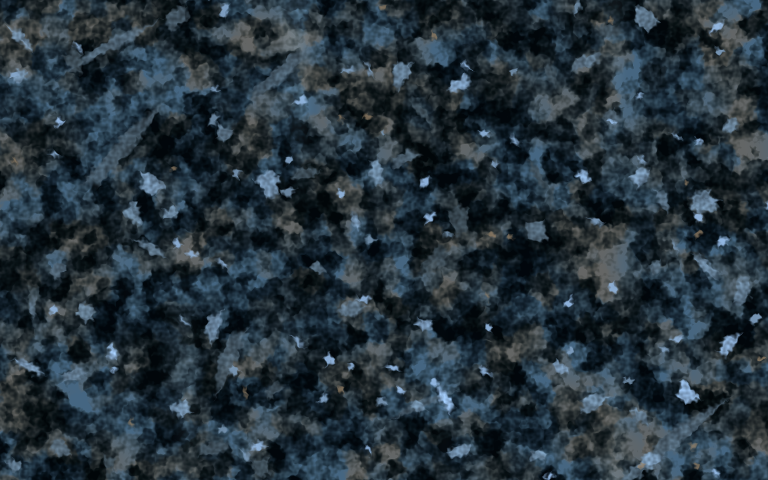
Give the GLSL for this texture, as a Shadertoy shader.

```glsl
const float COARSE_GRAINS = 21.0;   // grains per canvas height
const float FINE_GRAINS = 50.0;
const float EDGE_SOFTNESS = 0.0035; // in canvas heights
const float WARP = 0.007;
const float TONE_GAIN = 1.3;
const float SHEEN = 0.09;

const vec3 WARM_TINT = vec3(1.16, 1.0, 0.88);
const vec3 COOL_TINT = vec3(0.80, 1.0, 1.13);
const vec3 DULL_FLAKE = vec3(0.24, 0.30, 0.34);
const vec3 BLUE_FLAKE = vec3(0.43, 0.54, 0.64);
const vec3 GLINT = vec3(0.62, 0.77, 0.95);
const vec3 TAN_SPECK = vec3(0.58, 0.50, 0.40);

// Stone colours and the tone, in standard deviations, where each sits
const vec3 STONE[6] = vec3[6](
    vec3(0.005, 0.025, 0.04), vec3(0.03, 0.07, 0.09), vec3(0.10, 0.14, 0.17),
    vec3(0.17, 0.22, 0.25), vec3(0.25, 0.30, 0.33), vec3(0.34, 0.40, 0.45));
const float STOPS[6] = float[6](-2.0, -1.1, -0.2, 0.47, 1.1, 1.9);

vec2 hash2(vec2 p) {
    vec3 h = fract(p.xyx * vec3(0.1031, 0.1030, 0.0973));
    h += dot(h, h.yzx + 33.33);
    return fract((h.xx + h.yz) * h.zy);
}

float cornerSlope(vec2 cell, vec2 offset) {
    float angle = 6.2832 * hash2(cell).x;
    return dot(vec2(cos(angle), sin(angle)), offset);
}

float gradientNoise(vec2 p) {
    vec2 i = floor(p), f = fract(p);
    vec2 u = f * f * f * (f * (f * 6.0 - 15.0) + 10.0);
    vec2 e = vec2(1.0, 0.0);
    float low = mix(cornerSlope(i, f), cornerSlope(i + e.xy, f - e.xy), u.x);
    float high = mix(cornerSlope(i + e.yx, f - e.yx), cornerSlope(i + 1.0, f - 1.0), u.x);
    return mix(low, high, u.y);
}

// Random tone per cell, blended narrowly at the cell borders
float grainTone(vec2 p, float sharpness) {
    vec2 home = floor(p);
    float total = 0.0, weights = 0.0;
    for (int k = 0; k < 9; k++) {
        vec2 cell = home + vec2(k % 3 - 1, k / 3 - 1);
        float w = exp(-sharpness * length(cell + hash2(cell) - p));
        total += w * hash2(cell + 71.0).x;
        weights += w;
    }
    return total / weights - 0.5;
}

// Scattered irregular pentagons: x is coverage, y is a random shade
vec2 flakes(vec2 p, float density, float chance, vec2 halfSize, float lean, float spread) {
    vec2 home = floor(p * density);
    vec2 best = vec2(0.0);
    for (int k = 0; k < 9; k++) {
        vec2 cell = home + vec2(k % 3 - 1, k / 3 - 1);
        vec2 pick = hash2(cell + 13.0 + density);
        if (pick.x > chance) continue;
        vec2 centre = (cell + 0.15 + 0.7 * hash2(cell + 29.0)) / density;
        vec2 vary = hash2(cell + 47.0);
        float turn = lean + spread * (vary.x - 0.5);
        float c = cos(turn), s = sin(turn);
        vec2 size = halfSize * mix(vec2(0.55), vec2(1.35), vary.yx);
        vec2 q = mat2(c, -s, s, c) * (p - centre) / size;
        float dist = -1.0;
        for (int side = 0; side < 5; side++) {
            vec2 r = hash2(cell + 5.0 * float(side) + 101.0);
            float a = 1.2566 * (float(side) + 0.6 * r.x);
            dist = max(dist, dot(q, vec2(cos(a), sin(a))) - mix(0.55, 1.0, r.y));
        }
        float cover = 1.0 - smoothstep(-EDGE_SOFTNESS, EDGE_SOFTNESS, dist * size.y);
        if (cover > best.x) best = vec2(cover, pick.y);
    }
    return best;
}

vec3 stoneColour(float tone) {
    vec3 colour = STONE[0];
    for (int k = 1; k < 6; k++)
        colour = mix(colour, STONE[k], clamp((tone - STOPS[k - 1]) / (STOPS[k] - STOPS[k - 1]), 0.0, 1.0));
    return colour;
}

void mainImage(out vec4 fragColor, in vec2 fragCoord) {
    vec2 p = fragCoord / iResolution.y;
    vec2 w = p + WARP * vec2(gradientNoise(p * 55.0), gradientNoise(p * 55.0 + 37.0))
               + WARP * vec2(gradientNoise(p * 110.0 + 11.0), gradientNoise(p * 110.0 + 83.0));

    // Dark mottled ground
    float fine = gradientNoise(p * 115.0 + 5.0);
    float tone = 2.0 * grainTone(w * COARSE_GRAINS, 18.0)
               + 1.6 * grainTone(w * FINE_GRAINS + 19.0, 10.0)
               + 1.2 * gradientNoise(p * 8.0 + 3.0)
               + 1.2 * gradientNoise(p * 45.0 + 61.0) + 0.8 * fine;
    vec3 colour = stoneColour(tone * TONE_GAIN);
    float warmth = gradientNoise(p * 7.0 + 91.0) + 1.2 * grainTone(w * COARSE_GRAINS + 140.0, 14.0);
    colour *= mix(COOL_TINT, WARM_TINT, smoothstep(-0.55, 0.75, warmth));

    // Faint upright bands of sheen
    float band = smoothstep(0.12, 0.5, gradientNoise(vec2(p.x * 9.0 + 4.0, p.y * 0.9 + 7.0)));
    colour += SHEEN * band * vec3(0.9, 1.0, 1.05);

    // Long laths, blue flakes and small glints
    float texture_ = 1.0 + 0.35 * fine + 0.25 * grainTone(w * FINE_GRAINS, 10.0);
    vec2 lath = flakes(w, 2.6, 0.42, vec2(0.085, 0.019), 0.75, 0.9);
    colour = mix(colour, mix(DULL_FLAKE, BLUE_FLAKE, 0.6 * lath.y) * texture_, 0.8 * lath.x);
    vec2 flake = flakes(w, 10.0, 0.42, vec2(0.028, 0.017), 0.6, 4.0);
    vec3 flakeColour = mix(DULL_FLAKE, BLUE_FLAKE, smoothstep(0.1, 0.75, flake.y));
    flakeColour = mix(flakeColour, GLINT, 0.8 * smoothstep(0.75, 1.0, flake.y));
    colour = mix(colour, flakeColour * texture_, 0.88 * flake.x);
    vec2 glint = flakes(w, 23.0, 0.07, vec2(0.012, 0.008), 0.3, 3.0);
    colour = mix(colour, mix(BLUE_FLAKE, GLINT, glint.y), 0.9 * glint.x);
    vec2 speck = flakes(w, 19.0, 0.03, vec2(0.007, 0.006), 0.0, 3.0);
    colour = mix(colour, TAN_SPECK, 0.75 * speck.x);

    fragColor = vec4(clamp(colour, 0.0, 1.0), 1.0);
}
```
